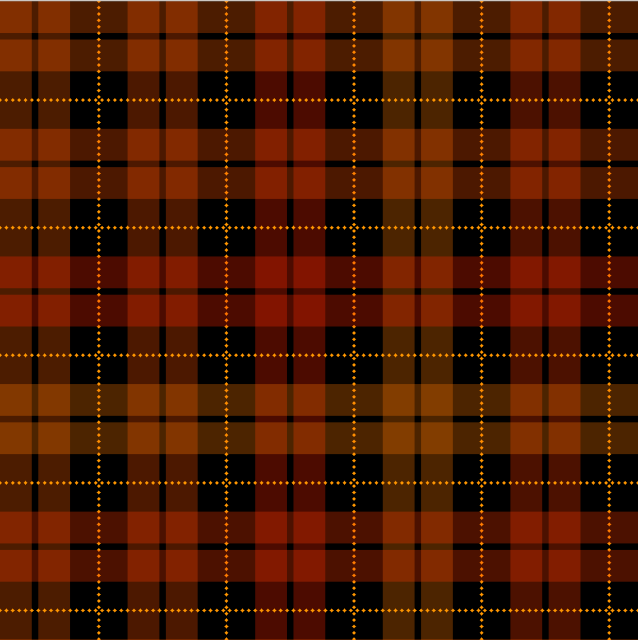
A Shadertoy shader for this pattern:

```glsl
const float REPEATS = 5.0;            // repeats across the width
const float BAND_CENTER = 0.2745;     // lengths below are fractions of one repeat
const float BAND_HALF = 0.2745;
const float GAP_HALF = 0.0255;
const float STITCHES = 20.0;          // stitches per repeat
const float STITCH_RADIUS = 0.0150;
const float TOP_HEM = 0.0098;
const float BAND_OPACITY = 0.3;
const vec3 STITCH_COLOR = vec3(1.0, 0.59, 0.0);
const vec3 HEM_COLOR = vec3(0.80, 0.78, 0.76);
const float BAND_GREEN[5] = float[5](0.365, 0.315, 0.15, 0.47, 0.225);

float coverage(float inside, float pixel) {
    return clamp(inside / pixel + 0.5, 0.0, 1.0);
}

// Signed offset from the nearest band center
float bandOffset(float x) {
    return fract(x - BAND_CENTER + 0.5) - 0.5;
}

// Band split in two by a narrow gap
float splitBand(float x, float pixel) {
    float d = abs(bandOffset(x));
    return coverage(BAND_HALF - d, pixel) * coverage(d - GAP_HALF, pixel);
}

// Each band has its own hue between red and amber
vec3 bandColor(float x) {
    int index = int(mod(floor(x - BAND_CENTER + 0.5), REPEATS));
    return vec3(1.0, BAND_GREEN[index], 0.0);
}

// Diamond stitches centered between neighboring bands
float stitches(float across, float along, float pixel) {
    float side = 0.5 - abs(bandOffset(across));
    float run = abs(fract(along * STITCHES + 0.5) - 0.5) / STITCHES;
    return coverage((STITCH_RADIUS - side - run) * 0.7071, pixel);
}

void mainImage(out vec4 fragColor, in vec2 fragCoord) {
    float pixel = REPEATS / iResolution.x;
    vec2 p = vec2(fragCoord.x, iResolution.y - fragCoord.y) * pixel;
    p.y -= TOP_HEM;

    // Warp: columns and their stitches
    vec3 color = bandColor(p.x) * splitBand(p.x, pixel) * BAND_OPACITY;
    color = mix(color, STITCH_COLOR, stitches(p.x, p.y, pixel));

    // Weft: translucent rows, then their stitches
    color = mix(color, bandColor(p.y), splitBand(p.y, pixel) * BAND_OPACITY);
    color = mix(color, STITCH_COLOR, stitches(p.y, p.x, pixel));

    // Pale upper hem
    color = mix(color, HEM_COLOR, coverage(-p.y, pixel));
    fragColor = vec4(color, 1.0);
}
```
